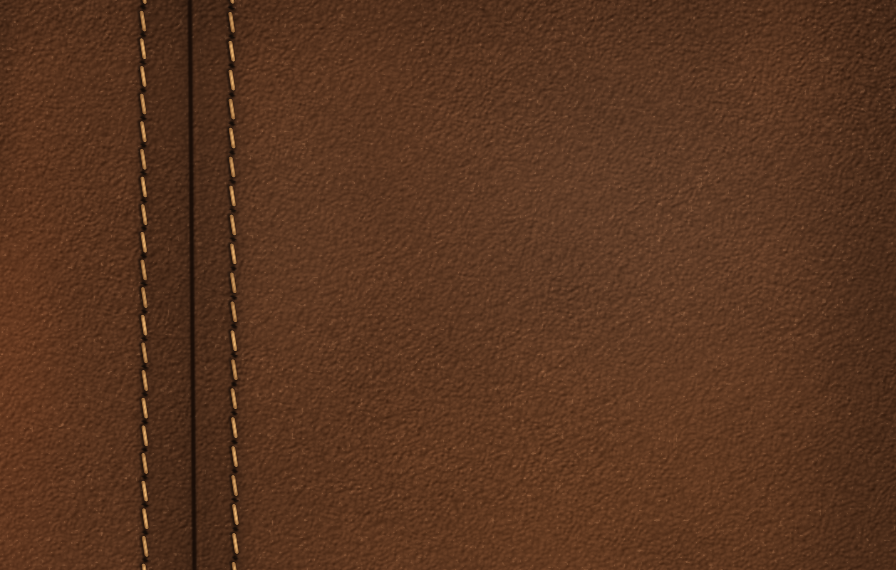
Reproduce this texture procedurally as a WebGL 1 fragment shader.

```glsl
precision highp float;
// Brown grained leather with a dark vertical seam between two rows of tan stitching.
uniform vec2 u_resolution;

float hash(vec2 p) {
  return fract(sin(dot(p, vec2(127.1, 311.7))) * 43758.5453);
}

float noise(vec2 p) {
  vec2 i = floor(p), f = fract(p);
  f = f * f * (3.0 - 2.0 * f);
  return mix(mix(hash(i), hash(i + vec2(1.0, 0.0)), f.x),
             mix(hash(i + vec2(0.0, 1.0)), hash(i + vec2(1.0, 1.0)), f.x), f.y);
}

float fbm(vec2 p) {
  float sum = 0.0, amp = 0.5;
  for (int i = 0; i < 4; i++) {
    sum += amp * noise(p);
    p = mat2(1.6, 1.2, -1.2, 1.6) * p + 7.3;
    amp *= 0.5;
  }
  return sum;
}

// Distance to the nearest scattered point: the pebbles of the grain.
float pebbles(vec2 p) {
  vec2 cell = floor(p), f = fract(p);
  float nearest = 2.0;
  for (int j = -1; j <= 1; j++) {
    for (int i = -1; i <= 1; i++) {
      vec2 o = vec2(float(i), float(j));
      vec2 jitter = vec2(hash(cell + o), hash(cell + o + 41.7));
      nearest = min(nearest, length(o + jitter - f));
    }
  }
  return nearest;
}

// Leather relief, with pebbles stretched along a slight diagonal.
float relief(vec2 p) {
  vec2 q = mat2(0.9, -0.43, 0.43, 0.9) * p;
  q += 0.006 * vec2(noise(p * 30.0), noise(p * 30.0 + 9.0));
  return 0.7 * (1.0 - pebbles(q * vec2(105.0, 135.0))) + 0.65 * noise(q * vec2(170.0, 205.0))
       + 0.2 * noise(q * vec2(50.0, 75.0));
}

float glow(vec2 p, vec2 center, vec2 size) {
  vec2 d = (p - center) / size;
  return exp(-dot(d, d));
}

// Draws a row of slanted threads; x is measured from the row, down from the top edge.
vec3 stitchRow(vec3 col, float x, float down, float start, float period, float px) {
  float turn = (down - start) / period + 0.5;
  float id = floor(turn);
  float along = (fract(turn) - 0.5) * period;
  x += 0.0016 * (hash(vec2(id, period * 90.0)) - 0.5);

  // Pressed channel and needle holes
  col *= 1.0 - 0.16 * exp(-x * x / 0.00013);
  vec2 hole = vec2(x + 0.001 * sign(along), abs(along) - 0.5 * period);
  col *= 1.0 - 0.7 * (1.0 - smoothstep(0.0015, 0.0055 + px, length(hole)));

  // Shadow and twisted thread
  float across = x - 0.15 * along;
  float body = length(vec2(across, max(abs(along) - 0.0145, 0.0)));
  float shadow = length(vec2(across + 0.002, max(abs(along) - 0.015, 0.0)));
  col *= 1.0 - 0.4 * (1.0 - smoothstep(0.003, 0.008, shadow));
  float twist = 0.5 + 0.5 * sin(along * 700.0 + across * 600.0 + id * 2.0);
  float light = exp(-pow((across - 0.0004) / 0.0032, 2.0)) * (0.8 + 0.2 * twist);
  light *= 1.0 - 0.4 * smoothstep(0.007, 0.017, abs(along));
  light *= 0.85 + 0.3 * hash(vec2(id, 3.0));
  vec3 thread = mix(vec3(0.38, 0.22, 0.1), vec3(0.9, 0.69, 0.43), light);
  return mix(col, thread, 1.0 - smoothstep(0.0036 - 0.5 * px, 0.0036 + 0.5 * px, body));
}

void main() {
  vec2 p = gl_FragCoord.xy / u_resolution.y;
  float px = 1.0 / u_resolution.y;
  float down = 1.0 - p.y;
  float right = u_resolution.x / u_resolution.y;

  // Broad tone of the hide
  vec3 col = vec3(0.34, 0.2, 0.117);
  col += vec3(0.028, 0.033, 0.034) * glow(p, vec2(1.1, 0.64), vec2(0.4, 0.34));
  col += vec3(0.04, 0.024, 0.01) * glow(p, vec2(1.05, 0.12), vec2(0.5, 0.26));
  col += vec3(0.055, 0.022, 0.008) * glow(p, vec2(0.0, 0.33), vec2(0.13, 0.45));
  col += vec3(0.015, 0.016, 0.015) * glow(p, vec2(0.5, 0.6), vec2(0.14, 0.25));
  col *= 1.0 - 0.18 * smoothstep(right - 0.24, right, p.x);
  col *= 1.0 - 0.08 * smoothstep(0.86, 1.0, p.y);
  col *= 1.0 - 0.12 * (1.0 - smoothstep(0.0, 0.05, p.x)) * smoothstep(0.4, 0.9, p.y);
  col *= 0.93 + 0.14 * fbm(p * vec2(5.0, 6.0) + 3.0);

  // Grain lit from the upper left, with cooler highlights
  float height = relief(p);
  float slope = height - relief(p + vec2(-0.0024, 0.0032));
  float grain = 0.2 * slope + 0.17 * (height - 0.8);
  grain += 0.09 * (noise(p * 290.0) - 0.5);
  grain *= 0.85 + 0.4 * noise(p * 6.0);
  col += grain * vec3(0.36, 0.25, 0.18);
  float fleck = smoothstep(0.74, 1.0, noise(p * 230.0)) * smoothstep(0.75, 1.1, height);
  col += vec3(0.11, 0.088, 0.066) * fleck;

  // Darker raised band and the seam groove
  float seam = p.x - mix(0.333, 0.341, down);
  col *= 1.0 - 0.13 * (1.0 - smoothstep(0.05, 0.12, abs(seam)));
  col *= 1.0 - 0.22 * exp(-abs(seam) / 0.014);
  col += vec3(0.03, 0.017, 0.009) * exp(-pow((seam - 0.01) / 0.004, 2.0));
  float groove = 1.0 - smoothstep(0.001, 0.0045 + px, abs(seam));
  col = mix(col, vec3(0.085, 0.042, 0.02), 0.88 * groove);

  col = stitchRow(col, p.x - mix(0.251, 0.255, down), down, 0.037, 0.0485, px);
  col = stitchRow(col, p.x - mix(0.406, 0.413, down), down, 0.039, 0.0508, px);
  gl_FragColor = vec4(clamp(col, 0.0, 1.0), 1.0);
}
```
